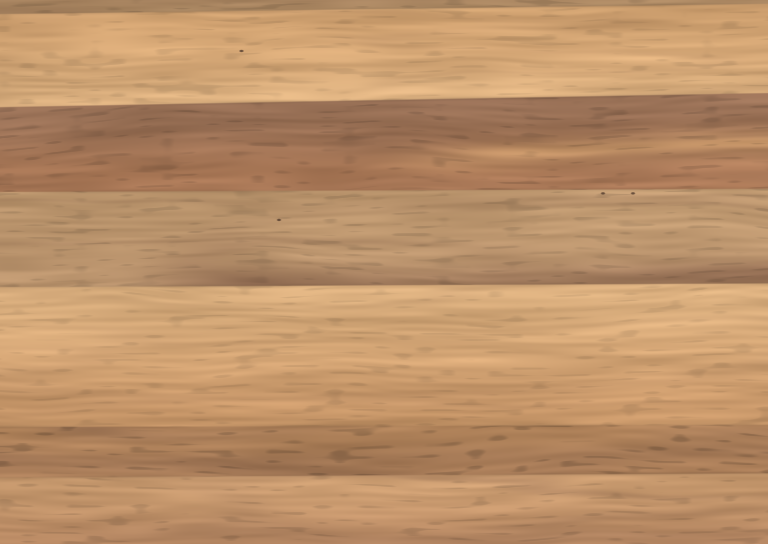
A Shadertoy shader for this texture:

```glsl
// Horizontal planks of warm acacia wood with fine grain, dark bands and wavy figure.

const int PLANKS = 7;
const float GRAIN_CONTRAST = 0.30;
const float PORE_DEPTH = 0.13;
const float SEAM_DEPTH = 0.10;
const int SPECKS = 4;
const vec3 HEARTWOOD = vec3(0.53, 0.385, 0.295);
const vec3 SAPWOOD = vec3(0.84, 0.64, 0.44);

// Seam heights at the left and right side, measured down from the top
const float SEAM_LEFT[8] = float[8](-0.05, 0.026, 0.197, 0.353, 0.528, 0.785, 0.878, 1.03);
const float SEAM_RIGHT[8] = float[8](-0.05, 0.007, 0.171, 0.347, 0.521, 0.781, 0.870, 1.03);

// Plank colours at the upper and lower seam
const vec3 UPPER[7] = vec3[7](
    vec3(0.68, 0.54, 0.39), vec3(0.80, 0.62, 0.43), vec3(0.61, 0.45, 0.345),
    vec3(0.75, 0.60, 0.44), vec3(0.85, 0.68, 0.49), vec3(0.70, 0.52, 0.36),
    vec3(0.78, 0.60, 0.43));
const vec3 LOWER[7] = vec3[7](
    vec3(0.68, 0.54, 0.39), vec3(0.85, 0.68, 0.49), vec3(0.68, 0.48, 0.345),
    vec3(0.72, 0.57, 0.42), vec3(0.78, 0.59, 0.41), vec3(0.69, 0.51, 0.36),
    vec3(0.74, 0.55, 0.40));

// Band per plank: centre, half width, strength (negative is pale), start along x
const vec4 BAND[7] = vec4[7](
    vec4(0.5, 0.3, 0.2, -1.0), vec4(0.6, 0.3, -0.2, 0.0), vec4(0.62, 0.13, -0.75, 0.6),
    vec4(0.94, 0.18, 0.65, 0.15), vec4(0.35, 0.25, -0.1, -1.0), vec4(0.65, 0.2, 0.2, -1.0),
    vec4(0.85, 0.2, 0.2, 0.0));

// Strength of the wavy figure in each plank
const float FIGURE[7] = float[7](0.2, 0.1, 0.35, 0.25, 0.1, 0.65, 0.3);

float hash(vec2 p) {
    return fract(sin(dot(p, vec2(127.1, 311.7))) * 43758.55);
}

float noise(vec2 p) {
    vec2 cell = floor(p), f = fract(p);
    f = f * f * (3.0 - 2.0 * f);
    return mix(mix(hash(cell), hash(cell + vec2(1, 0)), f.x),
               mix(hash(cell + vec2(0, 1)), hash(cell + vec2(1, 1)), f.x), f.y);
}

// Layered streaks, long and soft to short and fine
float streaks(vec2 p) {
    return 0.40 * noise(p * vec2(1.3, 24.0))
         + 0.35 * noise(p * vec2(3.5, 65.0) + 17.0)
         + 0.40 * noise(p * vec2(9.0, 140.0) + 41.0) - 0.575;
}

// p.x runs along the plank, p.y down from its upper seam; t is the relative depth
vec3 plankColor(int i, vec2 p, float t) {
    float seed = float(i) * 13.7;
    vec2 q = p + vec2(seed, 0.31 * seed);
    float figure = FIGURE[i];
    q.y += (0.012 + 0.05 * figure) * (noise(q * vec2(2.6, 9.0)) - 0.5);
    q.y += 0.010 * (noise(q * vec2(7.0, 20.0) + 5.0) - 0.5);

    vec3 color = mix(UPPER[i], LOWER[i], smoothstep(0.05, 0.95, t));

    // Broad heartwood or sapwood band
    vec4 band = BAND[i];
    float offset = (t - band.x + 0.3 * (noise(vec2(q.x * 1.6, seed)) - 0.5)) / band.y;
    float mask = exp(-offset * offset) * smoothstep(band.w, band.w + 0.35, p.x);
    mask *= 0.65 + 0.7 * noise(q * vec2(1.5, 50.0));
    color = mix(color, band.z > 0.0 ? HEARTWOOD : SAPWOOD, min(abs(band.z) * mask, 1.0));

    // Dark contour lines of the figure
    float contour = abs(noise(q * vec2(1.7, 26.0) + 3.0) - 0.5);
    float vein = (1.0 - smoothstep(0.0, 0.14, contour)) * noise(q * vec2(3.0, 14.0) + 9.0);
    color = mix(color, HEARTWOOD, figure * vein);

    // Fine grain and short open pores
    color *= 1.0 + GRAIN_CONTRAST * streaks(q) * vec3(0.9, 1.0, 1.15);
    float pore = smoothstep(0.66, 0.95, noise(q * vec2(24.0, 165.0) + 71.0));
    return color * (1.0 - PORE_DEPTH * pore * (0.5 + figure));
}

void mainImage(out vec4 fragColor, in vec2 fragCoord) {
    vec2 uv = fragCoord / iResolution.xy;
    float aspect = iResolution.x / iResolution.y;
    vec2 p = vec2(uv.x * aspect, 1.0 - uv.y);
    float soft = max(1.0 / iResolution.y, 0.0018);
    vec3 color = vec3(0.0);

    // Stack the planks from top to bottom
    for (int i = 0; i < PLANKS; i++) {
        float top = mix(SEAM_LEFT[i], SEAM_RIGHT[i], uv.x);
        float bottom = mix(SEAM_LEFT[i + 1], SEAM_RIGHT[i + 1], uv.x);
        float depth = p.y - top;
        vec3 wood = plankColor(i, vec2(p.x, depth), depth / (bottom - top));
        color = mix(color, wood, smoothstep(-soft, soft, depth));
        float seam = exp(-pow(depth / 0.003, 2.0));
        color *= 1.0 - SEAM_DEPTH * seam * noise(vec2(p.x * 5.0, float(i)));
    }

    // A few tiny dark specks
    for (int k = 0; k < SPECKS; k++) {
        vec2 id = vec2(float(k), 4.0);
        vec2 center = vec2(hash(id) * aspect, hash(id + 8.0));
        float dist = length((p - center) * vec2(0.7, 1.2));
        color = mix(color, HEARTWOOD * 0.6, 0.8 * (1.0 - smoothstep(0.001, 0.004, dist)));
    }
    fragColor = vec4(color, 1.0);
}
```
